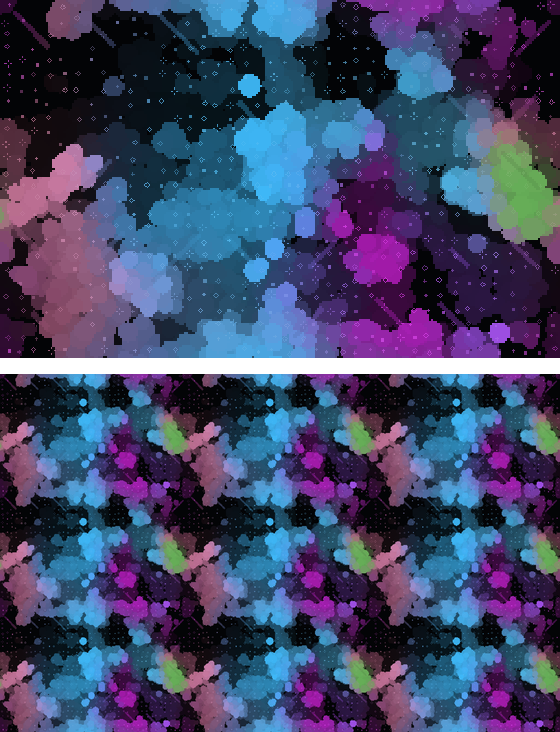
Top, the tile; bottom, the same tile 3 across and 3 down.
Write a WebGL 1 fragment shader that draws this background.

```glsl
precision highp float;
uniform vec2 u_resolution;

float hash(vec2 p) {
  return fract(sin(dot(p, vec2(127.1, 311.7))) * 43758.5453);
}

vec2 hash2(vec2 p) {
  return vec2(hash(p), hash(p + 57.3));
}

// Value noise that wraps after a whole number of cells
float noise(vec2 uv, vec2 reps, float seed) {
  vec2 p = uv * reps;
  vec2 i = floor(p);
  vec2 f = fract(p);
  f = f * f * (3.0 - 2.0 * f);
  vec2 a = mod(i, reps) + seed;
  vec2 b = mod(i + 1.0, reps) + seed;
  return mix(mix(hash(a), hash(vec2(b.x, a.y)), f.x),
             mix(hash(vec2(a.x, b.y)), hash(b), f.x), f.y);
}

// Soft round patch on the wrapped canvas
float patchAt(vec2 uv, vec2 centre, vec2 size) {
  vec2 d = (fract(uv - centre + 0.5) - 0.5) / size;
  return exp(-dot(d, d) * dot(d, d));
}

// Slowly drifting nebula hue
vec3 tint(vec2 uv) {
  vec2 warp = vec2(noise(uv, vec2(8.0, 5.0), 3.0), noise(uv, vec2(8.0, 5.0), 19.0));
  uv += (warp - 0.5) * 0.13;
  vec3 c = mix(vec3(0.72, 0.38, 0.50), vec3(0.88, 0.56, 0.74),
               patchAt(uv, vec2(0.15, 0.42), vec2(0.12, 0.3)));
  c = mix(c, vec3(0.48, 0.54, 0.85), patchAt(uv, vec2(0.25, 0.7), vec2(0.15, 0.6)));
  c = mix(c, vec3(0.24, 0.73, 0.98), patchAt(uv, vec2(0.45, 0.55), vec2(0.23, 0.7)));
  c = mix(c, vec3(0.24, 0.62, 0.80), patchAt(uv, vec2(0.72, 0.70), vec2(0.18, 0.25)));
  c = mix(c, vec3(0.63, 0.34, 0.98), patchAt(uv, vec2(0.74, 0.22), vec2(0.24, 0.32)));
  c = mix(c, vec3(0.88, 0.14, 0.92), patchAt(uv, vec2(0.70, 0.25), vec2(0.07, 0.35)));
  c = mix(c, vec3(0.74, 0.16, 0.78), patchAt(uv, vec2(0.93, 0.92), vec2(0.12, 0.22)));
  c = mix(c, vec3(0.30, 0.70, 0.88), patchAt(uv, vec2(0.84, 0.54), vec2(0.08, 0.18)));
  return mix(c, vec3(0.42, 0.72, 0.36), patchAt(uv, vec2(0.96, 0.47), vec2(0.05, 0.12)));
}

// Stacked clumps of round puffs, dark at the back and bright in front
vec3 clouds(vec2 uv) {
  vec2 reps = vec2(50.0, 32.0);
  vec2 q = uv * reps;
  vec3 col = vec3(0.012, 0.014, 0.022);
  for (int layer = 0; layer < 5; layer++) {
    float depth = float(layer) / 4.0;
    float seed = 31.0 + 43.0 * float(layer);
    float front = -1.0;
    for (int y = -1; y <= 1; y++) {
      for (int x = -1; x <= 1; x++) {
        vec2 cell = floor(q) + vec2(float(x), float(y));
        vec2 id = mod(cell, reps) + seed;
        vec2 centre = cell + 0.15 + 0.7 * hash2(id);
        float order = hash(id + 11.7);
        if (distance(q, centre) < 0.65 + 0.4 * hash(id + 23.1) && order > front) {
          vec2 home = centre / reps;
          float density = 0.7 * noise(home, vec2(8.0, 5.0), seed)
                        + 0.3 * noise(home, vec2(20.0, 13.0), seed + 7.0);
          density += 0.10 * cos(6.28319 * (home.y - 0.36))
                   + 0.06 * cos(6.28319 * (home.x - 0.5));
          if (density > 0.51 + 0.12 * depth) {
            front = order;
            float light = 0.10 + 0.88 * pow(depth, 1.25);
            col = tint(home) * light * (0.88 + 0.14 * order);
          }
        }
      }
    }
  }
  return col;
}

// Diagonal light bars, one at most per cell
float streak(vec2 uv) {
  vec2 reps = vec2(8.0, 5.0);
  vec2 cell = floor(uv * reps);
  vec2 d = fract(uv * reps) - 0.5 - 0.25 * (hash2(cell + 71.0) - 0.5);
  d.x *= hash(cell + 83.0) < 0.5 ? -1.0 : 1.0;
  float reach = 0.12 + 0.22 * hash(cell + 91.0);
  float bar = step(abs(d.x - d.y), 0.05) * step(abs(d.x + d.y), 2.0 * reach);
  return bar * step(hash(cell + 97.0), 0.6);
}

// Tiny diamonds, squares, crosses and sparkles
float star(vec2 uv) {
  vec2 grid = vec2(512.0, 328.0);
  vec2 reps = vec2(40.0, 26.0);
  vec2 point = floor(uv * grid);
  vec2 cell = floor((point + 0.5) / grid * reps);
  vec2 centre = floor((cell + 0.3 + 0.4 * hash2(cell + 5.0)) / reps * grid);
  vec2 d = abs(point - centre);
  float span = d.x + d.y;
  float kind = hash(cell + 13.0);
  float shape = step(abs(span - 2.0), 0.5);
  if (kind > 0.4) shape = step(max(d.x, d.y), 1.5);
  if (kind > 0.6) shape = step(span, 1.5);
  if (kind > 0.85) shape = step(min(d.x, d.y), 0.5) * step(abs(span - 2.5), 0.6);
  float crowd = 0.2 + 0.7 * noise(cell / reps, vec2(5.0, 3.0), 61.0);
  return shape * step(hash(cell + 29.0), crowd) * (0.5 + 0.5 * hash(cell + 37.0));
}

void main() {
  vec2 uv = gl_FragCoord.xy / u_resolution;
  vec2 blocks = vec2(256.0, 164.0);
  vec2 block = (floor(uv * blocks) + 0.5) / blocks;
  vec3 hue = tint(block);
  vec3 col = clouds(block);
  col = mix(col, hue * 0.8, 0.4 * streak(block));
  col = mix(col, hue * 0.85 + 0.12, 0.8 * star(uv));
  gl_FragColor = vec4(col, 1.0);
}
```
